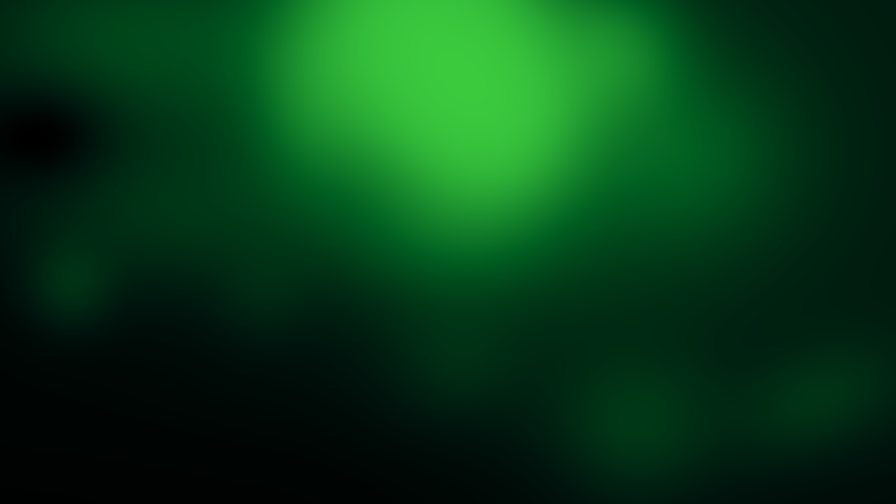
A WebGL 2 fragment shader for this background:

```glsl
#version 300 es
precision highp float;
// Soft blurred green light falling from the top into a near-black backdrop.

uniform vec2 u_resolution;
out vec4 fragColor;

// Elliptical Gaussian glow, equal to 1 at its center.
float glow(vec2 p, vec2 center, vec2 radius) {
    vec2 q = (p - center) / radius;
    return exp(-dot(q, q));
}

// Nearly linear for small values, levelling off at the limit.
float softLimit(float value, float limit) {
    float v = max(value, 0.0);
    return v / pow(1.0 + pow(v / limit, 4.0), 0.25);
}

// Dim ambient level, rising to the right and fading at the floor.
float ambient(vec2 p) {
    float side = mix(0.018, 0.095, smoothstep(0.55, 1.4, p.x));
    return side * mix(0.5, 1.0, smoothstep(0.0, 0.25, p.y));
}

// The bright source and the light spreading around it.
float sourceLight(vec2 p) {
    float light = 0.90 * glow(p, vec2(0.84, 0.94), vec2(0.24, 0.25));
    light += 0.50 * glow(p, vec2(0.99, 0.76), vec2(0.165, 0.175));
    light += 0.24 * glow(p, vec2(0.93, 0.72), vec2(0.53, 0.37));
    light += 0.12 * glow(p, vec2(0.61, 0.78), vec2(0.11, 0.17));
    light += 0.12 * glow(p, vec2(0.89, 0.53), vec2(0.20, 0.13));
    light += 0.25 * glow(p, vec2(1.23, 0.90), vec2(0.13, 0.13));
    return light + 0.15 * glow(p, vec2(1.37, 0.69), vec2(0.20, 0.17));
}

// Faint patches on the left, with one dark hollow.
float leftPatches(vec2 p) {
    float light = 0.22 * glow(p, vec2(0.25, 0.93), vec2(0.35, 0.20));
    light += 0.12 * glow(p, vec2(0.30, 0.57), vec2(0.30, 0.15));
    light += 0.12 * glow(p, vec2(0.14, 0.43), vec2(0.085));
    light += 0.05 * glow(p, vec2(0.52, 0.41), vec2(0.09));
    return light - 0.13 * glow(p, vec2(0.10, 0.74), vec2(0.13, 0.10));
}

// Faint patches near the floor on the right.
float lowerPatches(vec2 p) {
    float light = 0.13 * glow(p, vec2(1.26, 0.14), vec2(0.16, 0.14));
    vec2 slanted = vec2(p.x, p.y - 0.3 * (p.x - 1.62));
    light += 0.10 * glow(slanted, vec2(1.62, 0.20), vec2(0.16, 0.11));
    return light + 0.07 * glow(p, vec2(0.90, 0.28), vec2(0.13, 0.11));
}

// Black through emerald to yellowish green, driven by the green level.
vec3 greenRamp(float level) {
    float red = 0.55 * max(level - 0.37, 0.0);
    float blue = min(0.67 * level, 0.03 + 0.27 * level);
    return vec3(red, level, blue);
}

void main() {
    // The canvas is 1 high and 16/9 wide in these units.
    vec2 p = gl_FragCoord.xy / u_resolution * vec2(16.0 / 9.0, 1.0);
    float light = ambient(p) + sourceLight(p) + leftPatches(p) + lowerPatches(p);
    fragColor = vec4(greenRamp(softLimit(light, 0.82)), 1.0);
}
```
